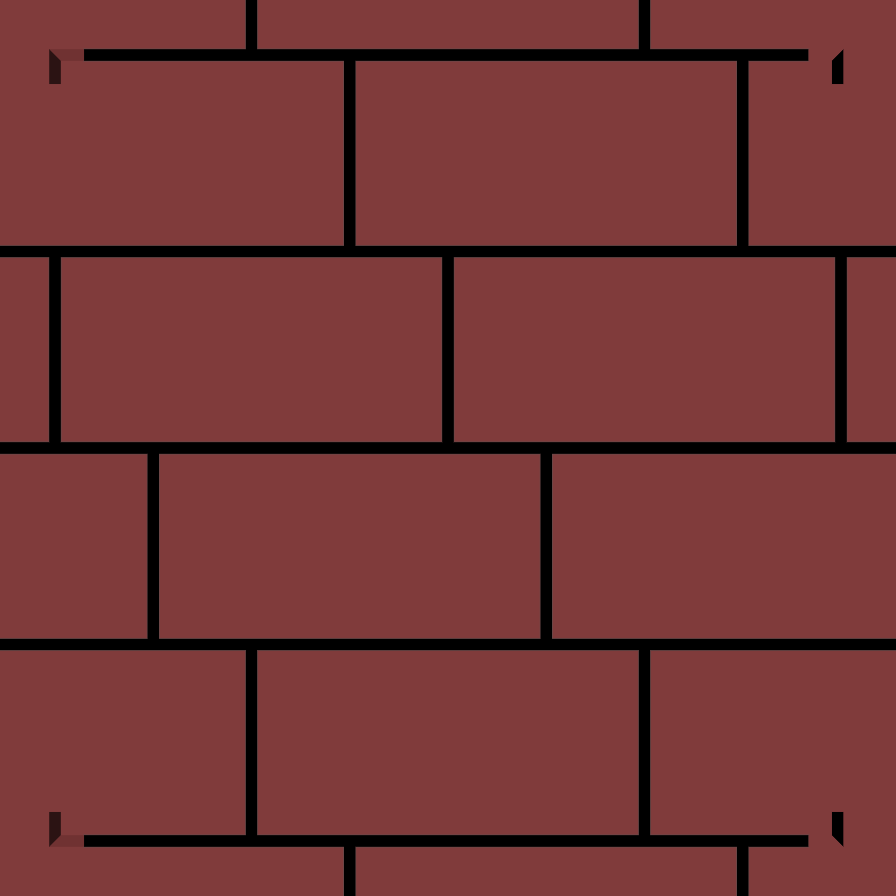
Write a Shadertoy shader that draws this texture.

```glsl
const float COURSE = 0.2193;      // course height, as a share of the canvas
const float HALF_JOINT = 0.0292;  // the lengths below are in courses
const float RIM_WIDTH = 0.0042;
const float CORNER_LENGTH = 0.148;

const vec3 BRICK = vec3(0.500, 0.230, 0.232);
const vec3 RIM = vec3(0.42, 0.28, 0.28);
const vec3 JOINT = vec3(0.0);
const vec3 DIM_POST = vec3(0.17, 0.075, 0.075);
const vec3 DIM_ARM = vec3(0.44, 0.195, 0.195);

float coverage(float dist, float pixel) {
    return 1.0 - smoothstep(-0.5, 0.5, dist / pixel);
}

// Upright joints: bricks two courses long, shifted a quarter brick per course
float uprightJoint(vec2 p, float halfWidth) {
    float x = p.x + 0.5 * floor(p.y);
    return abs(x - 2.0 * round(0.5 * x)) - halfWidth;
}

// Level joints: the outermost pair stops short of the corners
float levelJoint(vec2 p, float cornerX, float halfWidth) {
    float line = round(p.y);
    float dist = abs(p.y - line) - halfWidth;
    float pastEnd = cornerX + CORNER_LENGTH;
    return abs(line) > 1.5 ? max(dist, pastEnd) : dist;
}

// One mitred leg of a corner, running along negative y
float mitredLeg(vec2 q, float halfWidth, float len) {
    float mitre = (q.y - q.x) * 0.7071;
    return max(abs(q.x) - halfWidth, max(-len - q.y, mitre));
}

void mainImage(out vec4 fragColor, in vec2 fragCoord) {
    vec2 p = (fragCoord / iResolution.xy - 0.5) / COURSE;
    float pixel = 1.0 / (min(iResolution.x, iResolution.y) * COURSE);

    // Corner frame, mirrored into all four quadrants
    bool leftSide = p.x < 0.0;
    vec2 corner = vec2(leftSide ? 2.0 : 1.983, 2.0);
    vec2 q = abs(p) - corner;

    // Bricks, pale rims and joints
    float joint = min(uprightJoint(p, HALF_JOINT), levelJoint(p, q.x, HALF_JOINT));
    vec3 color = mix(BRICK, RIM, coverage(joint - RIM_WIDTH, pixel));
    color = mix(color, JOINT, coverage(joint, pixel));

    // Corner marks: dimmed on the left, only the black post on the right
    float post = mitredLeg(q, HALF_JOINT, CORNER_LENGTH);
    float arm = mitredLeg(q.yx, HALF_JOINT, CORNER_LENGTH);
    color = mix(color, leftSide ? DIM_ARM : BRICK, coverage(arm, pixel));
    color = mix(color, leftSide ? DIM_POST : JOINT, coverage(post, pixel));

    fragColor = vec4(color, 1.0);
}
```
